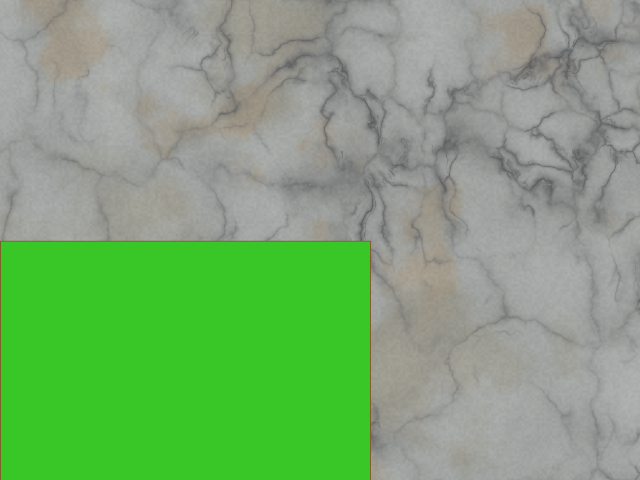
Give the GLSL for this texture, as a WebGL 2 fragment shader.

```glsl
#version 300 es
precision highp float;

uniform vec2 u_resolution;
out vec4 fragColor;

vec2 hash2(vec2 p) {
    vec3 q = fract(p.xyx * vec3(0.1031, 0.1030, 0.0973));
    q += dot(q, q.yzx + 33.33);
    return fract((q.xx + q.yz) * q.zy);
}

float noise(vec2 p) {
    vec2 i = floor(p), f = fract(p);
    f = f * f * f * (f * (f * 6.0 - 15.0) + 10.0);
    float low = mix(hash2(i).x, hash2(i + vec2(1, 0)).x, f.x);
    float high = mix(hash2(i + vec2(0, 1)).x, hash2(i + vec2(1, 1)).x, f.x);
    return mix(low, high, f.y);
}

float fbm(vec2 p) {
    float sum = 0.0, amp = 0.5;
    for (int i = 0; i < 5; i++) {
        sum += amp * noise(p);
        p = mat2(1.6, 1.2, -1.2, 1.6) * p + 7.3;
        amp *= 0.5;
    }
    return sum / 0.97;
}

// Gap between the two nearest cell centres: zero along the seams
float seam(vec2 p) {
    vec2 cell = floor(p);
    float nearest = 8.0, second = 8.0;
    for (int y = -1; y <= 1; y++) {
        for (int x = -1; x <= 1; x++) {
            vec2 c = cell + vec2(x, y);
            float d = length(c + 0.1 + 0.8 * hash2(c) - p);
            second = min(second, max(nearest, d));
            nearest = min(nearest, d);
        }
    }
    return second - nearest;
}

// Thin line where the noise crosses its middle value
float crack(vec2 p, float width) {
    return 1.0 - smoothstep(0.0, width, abs(fbm(p) - 0.5));
}

vec3 marble(vec2 p) {
    vec2 warp = vec2(fbm(p * 5.0 + 3.1), fbm(p * 5.0 + 41.7)) - 0.5;
    vec2 ripple = vec2(fbm(p * 21.0 + 11.0), fbm(p * 21.0 + 67.0)) - 0.5;
    vec2 q = (p + 0.20 * warp + 0.045 * ripple) * vec2(1.15, 0.9);

    float large = seam(q * 3.6 + 5.0);
    float small = seam(q * 9.0 + 19.0);
    float activity = smoothstep(0.36, 0.62, fbm(p * vec2(4.2, 3.0) + 23.0));
    float broken = smoothstep(0.38, 0.62, fbm(p * vec2(17.0, 12.0) + 51.0));

    // Pale body with warm stains and soft clouds
    float stain = smoothstep(0.47, 0.68, fbm(p * 3.6 + 80.0));
    vec3 color = mix(vec3(0.645, 0.657, 0.648), vec3(0.605, 0.595, 0.545), stain * 0.85);
    float ochre = smoothstep(0.62, 0.76, fbm(p * 5.5 + 131.0));
    color = mix(color, vec3(0.64, 0.57, 0.47), ochre * 0.5);
    color += 0.09 * (fbm(p * 9.0 + 9.0) - 0.5);

    // Grey halos around the seams
    float halo = exp(-large * 7.0) * (0.3 + 0.7 * activity);
    halo = max(halo, exp(-small * 5.0) * activity * 0.75);
    color = mix(color, vec3(0.475, 0.48, 0.475), halo * 0.75);

    // Dark broken veins and fine cracks
    float vein = exp(-large * 28.0) * (0.2 + 0.8 * broken) * (0.35 + 0.65 * activity);
    vein = max(vein, exp(-small * 16.0) * activity * broken * 0.8);
    float fine = crack(q * vec2(17.0, 11.0) + 37.0, 0.035);
    vein = max(vein, fine * broken * smoothstep(0.12, 0.6, halo) * 0.65);
    color = mix(color, vec3(0.31, 0.31, 0.325), vein * 0.7);

    // Mineral grain and rare bright flecks
    color += 0.035 * (noise(p * 190.0) - 0.5);
    float fleck = smoothstep(0.86, 0.97, noise(p * 130.0 + 15.0));
    return color + 0.12 * fleck * vein;
}

void main() {
    vec2 p = gl_FragCoord.xy / u_resolution.y;
    float pixel = 1.0 / u_resolution.y;
    vec3 color = marble(p);

    // Flat green panel with a thin rust outline
    float edge = max(abs(p.x - 0.3863) - 0.3863, p.y - 0.4985);
    float panel = 1.0 - smoothstep(-0.5 * pixel, 0.5 * pixel, edge);
    float inside = 1.0 - smoothstep(-0.5 * pixel, 0.5 * pixel, edge + 0.0018);
    vec3 fill = mix(vec3(0.50, 0.36, 0.16), vec3(0.22, 0.78, 0.15), inside);
    fragColor = vec4(mix(color, fill, panel), 1.0);
}
```
